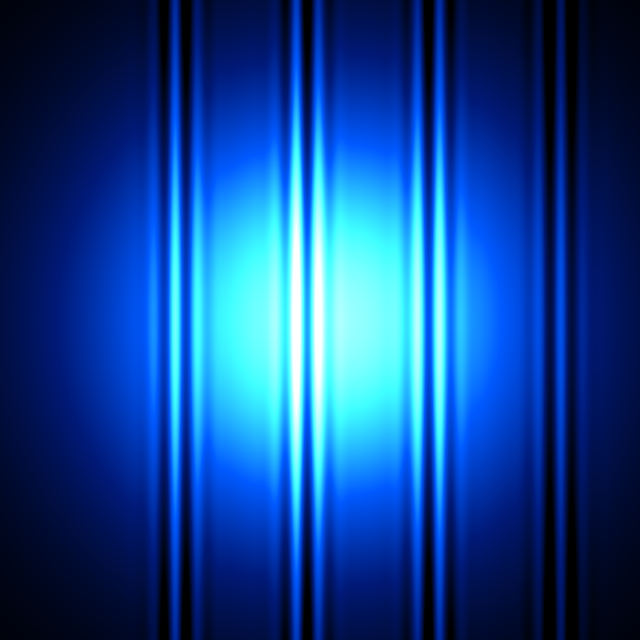
Give the GLSL for this background, as a WebGL 1 fragment shader.

```glsl
precision highp float;
// A round blue glow crossed by four groups of soft vertical fringes.
// Glow and fringes add up to one intensity, which a black-navy-blue-cyan-white
// ramp turns into colour. Each group is a cosine inside a Gaussian envelope.

uniform vec2 u_resolution;

const float TAU = 6.2831853;

// Glow
const vec2 GLOW_CENTER = vec2(0.505, 0.5);
const float GLOW_PEAK = 0.88;
const float GLOW_SPREAD = 0.138;

// Fringe groups, mirrored about one axis
const float FRINGE_AXIS = 0.575;
const float INNER_OFFSET = 0.0944;
const float GROUP_STEP = 0.207;
const float FRINGE_PERIOD = 0.0362;
const float ENVELOPE_WIDTH = 0.035;
const float ENVELOPE_SHIFT = 0.005; // draws inner and outer groups together
const float FRINGE_SWING = 0.27;
const float SWING_SPREAD = 0.45;
const float OUTER_DIMMING = 0.40;

// Colour ramp, in equal steps of intensity
const vec3 BLACK = vec3(0.0);
const vec3 NAVY = vec3(0.0, 0.10, 0.47);
const vec3 BLUE = vec3(0.0, 0.35, 1.0);
const vec3 CYAN = vec3(0.25, 1.0, 1.0);
const vec3 WHITE = vec3(1.0);

float glow(vec2 p) {
  vec2 d = p - GLOW_CENTER;
  return GLOW_PEAK * exp(-dot(d, d) / GLOW_SPREAD);
}

// One group: polarity +1 has a bright middle line, -1 a dark one.
float fringeGroup(float x, float center, float polarity, float shift) {
  float d = x - center;
  float fromGlow = center - GLOW_CENTER.x;
  float distance2 = fromGlow * fromGlow;
  float fromPeak = (d - shift) / ENVELOPE_WIDTH;
  float envelope = exp(-fromPeak * fromPeak);
  float swing = FRINGE_SWING * exp(-distance2 / SWING_SPREAD);
  float wave = polarity * cos(TAU * d / FRINGE_PERIOD);
  return envelope * (swing * wave - OUTER_DIMMING * distance2);
}

float fringes(float x) {
  float sum = 0.0;
  for (int i = 0; i < 4; i++) {
    float slot = float(i) - 1.5;
    float side = sign(slot);
    float ring = abs(slot) - 0.5; // 0 for inner groups, 1 for outer ones
    float polarity = 2.0 * ring - 1.0;
    float center = FRINGE_AXIS + side * (INNER_OFFSET + GROUP_STEP * ring);
    sum += fringeGroup(x, center, polarity, -side * polarity * ENVELOPE_SHIFT);
  }
  return sum;
}

vec3 ramp(float intensity) {
  float t = clamp(intensity, 0.0, 1.0) * 4.0;
  vec3 color = mix(BLACK, NAVY, min(t, 1.0));
  color = mix(color, BLUE, clamp(t - 1.0, 0.0, 1.0));
  color = mix(color, CYAN, clamp(t - 2.0, 0.0, 1.0));
  return mix(color, WHITE, clamp(t - 3.0, 0.0, 1.0));
}

void main() {
  vec2 p = gl_FragCoord.xy / u_resolution;
  gl_FragColor = vec4(ramp(glow(p) + fringes(p.x)), 1.0);
}
```
